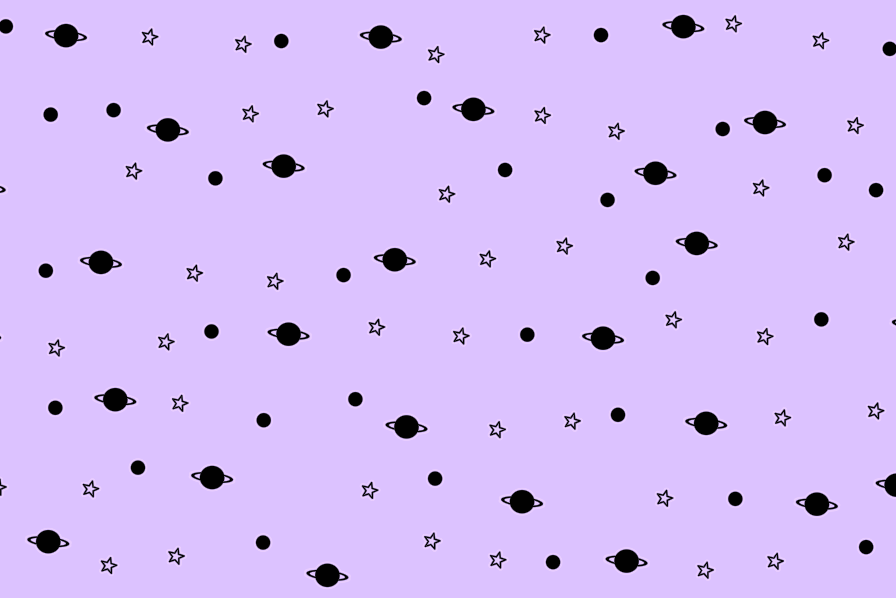
Give the GLSL for this pattern, as a Shadertoy shader.

```glsl
// Ringed planets, moons and outlined stars scattered in black over flat lilac.

#define CELL 0.125            // spacing of the scatter grid, canvas height = 1
#define JITTER 0.56           // wander of each feature, in cells
#define PLANET_SHARE 0.26
#define MOON_SHARE 0.29
#define STAR_SHARE 0.40       // the remaining cells stay empty
#define PLANET_RADIUS 0.0200
#define MOON_RADIUS 0.0120
#define STAR_RADIUS 0.0136
#define STAR_STROKE 0.0013    // half the line width
#define RING_TILT 0.11
#define LILAC vec3(0.862, 0.760, 1.0)
#define INK vec3(0.003)

const float PI = 3.14159265;

vec2 hash22(vec2 p) {
    vec3 q = fract(p.xyx * vec3(0.1031, 0.1030, 0.0973));
    q += dot(q, q.yzx + 33.33);
    return fract((q.xx + q.yz) * q.zy);
}

// Approximate signed distance to an ellipse
float ellipseDist(vec2 p, vec2 radii) {
    float k = length(p / radii);
    return k * (k - 1.0) / max(length(p / (radii * radii)), 1e-4);
}

float planetDist(vec2 p) {
    float c = cos(RING_TILT), s = sin(RING_TILT);
    vec2 q = vec2(c * p.x - s * p.y, s * p.x + c * p.y);
    float outer = ellipseDist(q, PLANET_RADIUS * vec2(1.76, 0.42));
    float hole = ellipseDist(q, PLANET_RADIUS * vec2(1.48, 0.28));
    float disc = ellipseDist(p, PLANET_RADIUS * vec2(1.03, 0.98));
    return min(disc, max(outer, -hole));
}

// Fold into one half of a point, then measure to its single edge
float starDist(vec2 p) {
    float sector = 0.4 * PI;
    float a = atan(p.y, p.x) - 0.05;
    a = abs(mod(a + 0.5 * sector, sector) - 0.5 * sector);
    vec2 q = length(p) * vec2(cos(a), sin(a));
    vec2 tip = vec2(STAR_RADIUS, 0.0);
    vec2 valley = 0.43 * STAR_RADIUS * vec2(cos(0.2 * PI), sin(0.2 * PI));
    vec2 edge = valley - tip;
    float t = clamp(dot(q - tip, edge) / dot(edge, edge), 0.0, 1.0);
    return length(q - tip - t * edge) - STAR_STROKE;
}

// Low-discrepancy choice keeps the three kinds evenly mixed
float featureDist(vec2 p, vec2 id) {
    float kind = fract(dot(id, vec2(0.7549, 0.5698)) + 0.13);
    if (kind < PLANET_SHARE) return planetDist(p);
    kind -= PLANET_SHARE;
    if (kind < MOON_SHARE) return length(p) - MOON_RADIUS;
    kind -= MOON_SHARE;
    return kind < STAR_SHARE ? starDist(p) : 1.0;
}

// Nearest feature in a jittered grid whose odd rows are shifted
float scatterDist(vec2 p) {
    vec2 g = p / CELL;
    float d = 1.0;
    for (int j = -1; j <= 1; j++) {
        float row = floor(g.y) + float(j);
        float shift = 0.5 * mod(row, 2.0);
        for (int i = -1; i <= 1; i++) {
            vec2 id = vec2(floor(g.x - shift) + float(i), row);
            vec2 wander = (hash22(id + 17.0) - 0.5) * JITTER;
            vec2 center = id + vec2(0.5 + shift, 0.5) + wander;
            d = min(d, featureDist((g - center) * CELL, id));
        }
    }
    return d;
}

void mainImage(out vec4 fragColor, in vec2 fragCoord) {
    float pixel = 1.0 / iResolution.y;
    float d = scatterDist(fragCoord * pixel);

    // Faint bright rim just outside the ink
    float rim = smoothstep(0.001, 0.002, d) * (1.0 - smoothstep(0.003, 0.0045, d));
    vec3 ground = min(LILAC * (1.0 + 0.06 * rim), 1.0);

    float coverage = clamp(0.5 - d / (1.2 * pixel), 0.0, 1.0);
    fragColor = vec4(mix(ground, INK, coverage), 1.0);
}
```
